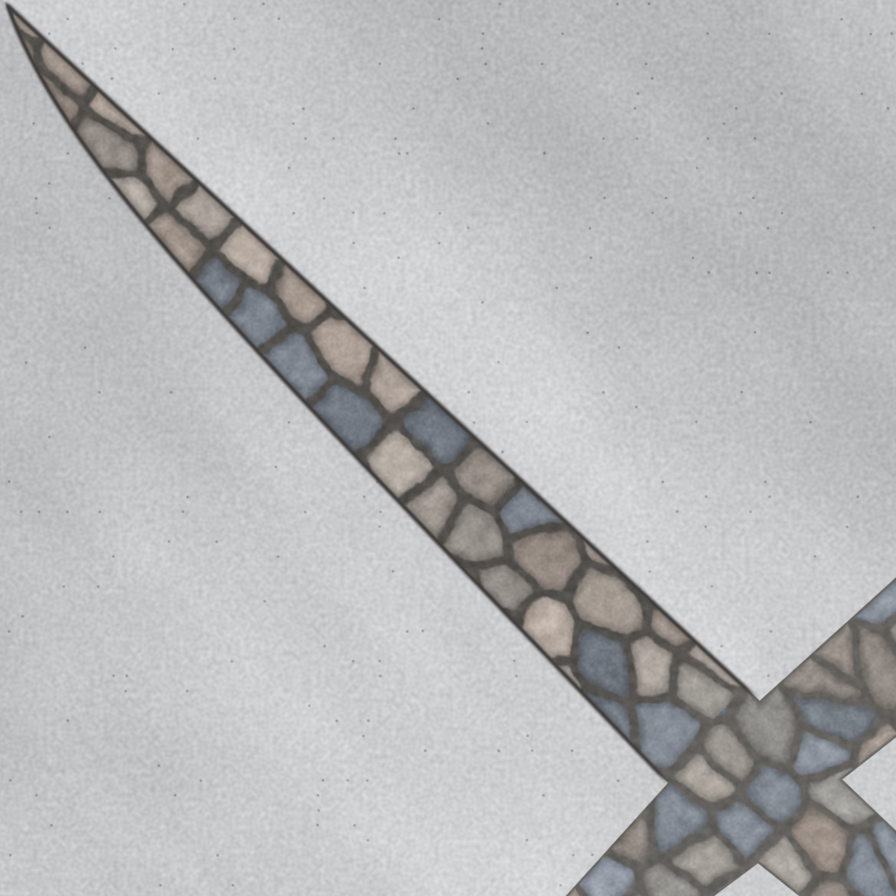
Reproduce this texture procedurally as a WebGL 2 fragment shader.

```glsl
#version 300 es
precision highp float;

#define TIP vec2(0.007, 0.996)
#define UPPER_CORNER vec2(0.849, 0.219)
#define LOWER_CORNER vec2(0.749, 0.130)
#define STONE_SIZE vec2(0.070, 0.056)
#define STONE_JITTER 0.72
#define MORTAR_WIDTH 0.075
#define JOINT_WIDTH 0.0026
#define GRAIN 0.075
#define MORTAR_COLOR vec3(0.32, 0.31, 0.295)
#define TAN_STONE vec3(0.635, 0.585, 0.550)
#define BLUE_STONE vec3(0.445, 0.470, 0.505)
#define GREY_STONE vec3(0.565, 0.565, 0.550)

uniform vec2 u_resolution;
out vec4 fragColor;

vec2 hash2(vec2 p) {
    vec3 q = fract(p.xyx * vec3(0.1031, 0.1030, 0.0973));
    q += dot(q, q.yzx + 33.33);
    return fract((q.xx + q.yz) * q.zy);
}

float gradientCorner(vec2 cell, vec2 offset) {
    return dot(hash2(cell + 57.0) * 2.0 - 1.0, offset);
}

float gradientNoise(vec2 p) {
    vec2 i = floor(p), f = p - i;
    vec2 w = f * f * f * (f * (f * 6.0 - 15.0) + 10.0);
    vec2 e = vec2(1.0, 0.0);
    return mix(mix(gradientCorner(i, f), gradientCorner(i + e, f - e), w.x),
               mix(gradientCorner(i + e.yx, f - e.yx), gradientCorner(i + 1.0, f - 1.0), w.x), w.y);
}

float fbm(vec2 p) {
    float sum = 0.0, amp = 0.6;
    for (int i = 0; i < 4; i++) {
        sum += amp * gradientNoise(p);
        p = mat2(1.6, 1.2, -1.2, 1.6) * p + 7.3;
        amp *= 0.5;
    }
    return sum;
}

vec2 stoneCentre(vec2 cell) {
    return cell + 0.5 + STONE_JITTER * (hash2(cell + 19.0) - 0.5);
}

// Rounded distance to the nearest cell wall, and the cell of the stone
vec3 stoneCells(vec2 q) {
    vec2 base = floor(q), home = base;
    float nearest = 9.0;
    for (int y = -1; y <= 1; y++)
    for (int x = -1; x <= 1; x++) {
        vec2 cell = base + vec2(x, y);
        float d = length(stoneCentre(cell) - q);
        if (d < nearest) { nearest = d; home = cell; }
    }
    vec2 a = stoneCentre(home) - q;
    float sum = 0.0;
    for (int y = -2; y <= 2; y++)
    for (int x = -2; x <= 2; x++) {
        if (x == 0 && y == 0) continue;
        vec2 b = stoneCentre(home + vec2(x, y)) - q;
        sum += exp(-28.0 * dot(0.5 * (a + b), normalize(b - a)));
    }
    return vec3(-log(sum) / 28.0, home);
}

vec3 stonePaving(vec2 st, float inset) {
    float band = smoothstep(0.98, 1.16, st.x);
    vec2 q = (st + vec2(0.0, 0.073)) / STONE_SIZE;
    q += 0.16 * vec2(fbm(st * 34.0), fbm(st * 34.0 + 40.0));
    vec3 cells = stoneCells(q);
    float edge = min(cells.x, inset / STONE_SIZE.y + 0.035);
    vec2 id = hash2(cells.yz + 5.0), shade = hash2(cells.yz + 83.0);
    vec3 stone = mix(TAN_STONE, GREY_STONE, shade.x * mix(0.6, 1.0, band));
    stone = mix(stone, BLUE_STONE + 0.06 * band, step(mix(0.76, 0.55, band), id.x));
    stone *= 0.89 + 0.24 * id.y;
    stone += 0.15 * fbm(st * 55.0 + id * 20.0) + 0.05 * gradientNoise(st * 230.0);
    stone *= mix(0.83, 1.04, smoothstep(0.05, 0.25, edge));
    vec3 mortar = MORTAR_COLOR + 0.07 * band + 0.13 * fbm(st * 80.0);
    return mix(mortar, stone, smoothstep(MORTAR_WIDTH - 0.035, MORTAR_WIDTH + 0.035, edge));
}

vec3 concrete(vec2 p, vec2 st, float tone) {
    tone += 0.07 * fbm(vec2(st.x * 2.2, st.y * 8.0) + 3.0) + 0.035 * fbm(p * 9.0);
    tone += GRAIN * (gradientNoise(p * 190.0) + 0.5 * gradientNoise(p * 95.0));
    // Scattered pits
    vec2 g = p * 60.0, cell = floor(g), rnd = hash2(cell + 11.0);
    float pit = length(g - cell - 0.25 - 0.5 * rnd.yx);
    tone -= 0.17 * step(0.93, rnd.x) * (1.0 - smoothstep(0.03, 0.15, pit));
    return tone * vec3(0.994, 0.998, 1.008);
}

void main() {
    vec2 p = gl_FragCoord.xy / u_resolution;
    float px = 1.0 / min(u_resolution.x, u_resolution.y);

    // Axes along and across the tapering blade
    vec2 r = p - TIP;
    vec2 st = vec2(dot(r, vec2(0.693, -0.720)), dot(r, vec2(0.720, 0.693)));
    float above = st.y - 0.058 * st.x;
    float below = -0.071 * (1.0 - exp(-6.3 * st.x)) - st.y;

    // Four slabs, positive inside
    float upper = min(above, dot(p - UPPER_CORNER, vec2(-0.671, 0.742)));
    float lower = min(below, dot(p - LOWER_CORNER, vec2(-0.742, 0.671)));
    vec2 c = p - vec2(0.940, 0.130), d = p - vec2(0.846, 0.0365);
    float right = min(dot(c, vec2(0.617, -0.787)), dot(c, vec2(0.689, 0.725)));
    float bottom = min(dot(d, vec2(0.597, -0.802)), dot(d, vec2(-0.620, -0.780)));
    float slab = max(max(upper, lower), max(right, bottom));

    // Broad shading of the slabs
    float upperTone = 0.815 - 0.095 * smoothstep(0.06, 0.34, above) + 0.035 * smoothstep(0.4, 0.7, above);
    float lowerTone = 0.745 + 0.065 * smoothstep(0.2, 0.85, st.x) - 0.025 * smoothstep(0.2, 0.5, below);
    float tone = upper > lower ? upperTone : lowerTone;
    tone = max(right, bottom) > 0.0 ? 0.81 : tone;

    vec3 color = mix(stonePaving(st, -slab), concrete(p, st, tone), smoothstep(-px, px, slab));

    // Dark joints along the blade
    float joint = min(abs(above), abs(below)) / JOINT_WIDTH;
    float bladeSpan = smoothstep(-0.004, 0.004, st.x) * (1.0 - smoothstep(1.12, 1.145, st.x));
    color = mix(color, vec3(0.21, 0.20, 0.195), 0.8 * bladeSpan * exp(-joint * joint));
    fragColor = vec4(clamp(color, 0.0, 1.0), 1.0);
}
```
